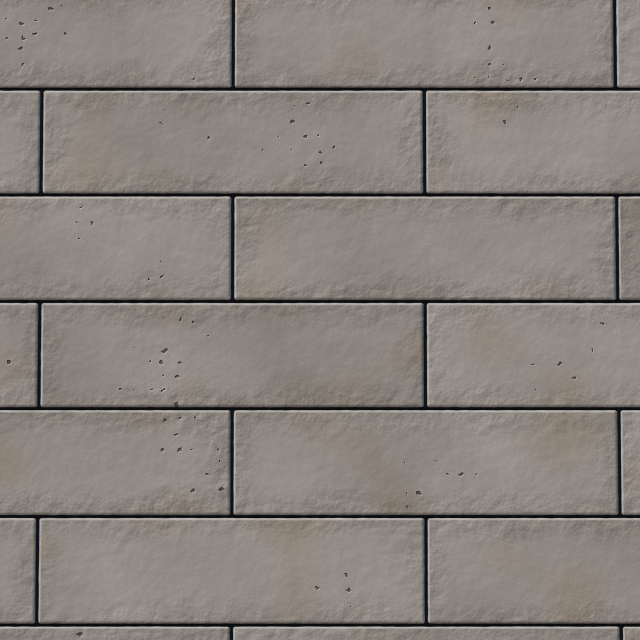
Write a three.js fragment shader that draws this texture.

```glsl
// Weathered grey concrete blocks in a running bond, lit from the upper left, with dark joints.
varying vec2 vUv;

vec2 hash2(vec2 p) {
  vec3 q = fract(p.xyx * vec3(0.1031, 0.1030, 0.0973));
  q += dot(q, q.yzx + 33.33);
  return fract((q.xx + q.yz) * q.zy);
}

// Gradient noise, roughly -0.7 to 0.7
float corner(vec2 cell, vec2 offset) {
  return dot(hash2(cell) * 2.0 - 1.0, offset);
}

float noise(vec2 p) {
  vec2 i = floor(p), f = fract(p);
  vec2 s = f * f * f * (f * (f * 6.0 - 15.0) + 10.0);
  vec2 e = vec2(1.0, 0.0);
  return mix(mix(corner(i, f), corner(i + e, f - e), s.x),
             mix(corner(i + e.yx, f - e.yx), corner(i + 1.0, f - 1.0), s.x), s.y);
}

// Height of the cast surface grain
float grain(vec2 p) {
  float height = 0.0, amplitude = 1.0;
  p = p * 48.0 + 20.0;
  for (int i = 0; i < 4; i++) {
    height += amplitude * noise(p);
    p = mat2(1.6, 1.2, -1.2, 1.6) * p + 130.0;
    amplitude *= 0.52;
  }
  return height;
}

// Depth of ragged air holes, gathered in loose clusters
float pits(vec2 p) {
  vec2 g = p * 45.0 + 0.25 * vec2(noise(p * 150.0 + 9.0), noise(p * 150.0 + 70.0)) + 10.0;
  vec2 id = floor(g);
  vec2 rnd = hash2(id + 7.0);
  float cluster = noise(id * 0.13 + 3.7) + 0.5 * rnd.x;
  float radius = (0.09 + 0.14 * rnd.y) * smoothstep(0.58, 0.72, cluster);
  float d = length((fract(g) - 0.5 - 0.4 * (hash2(id + 31.0) - 0.5)) * vec2(1.0, 1.25));
  return (1.0 - smoothstep(radius * 0.45, radius + 0.001, d)) * step(0.02, radius);
}

void main() {
  vec2 p = vUv;
  float pixel = fwidth(p.y);

  // Courses grow very slightly towards the bottom
  float down = 1.0 - p.y;
  float fromJoint = down - 0.1393;
  float course = 6.064 * fromJoint - 0.1115 * fromJoint * fromJoint;
  float row = floor(course);
  vec2 size = vec2(0.5955 + 0.0137 * down, 0.1640 + 0.0060 * down);
  float along = (p.x - 0.5) / size.x + 0.727 + 0.5 * mod(row, 2.0);
  vec2 blockRnd = hash2(vec2(floor(along), row) + 50.0);

  // Rounded block outline, negative inside
  vec2 q = vec2(fract(along) - 0.5, 0.5 - fract(course)) * size;
  vec2 halfSize = size * 0.5 - vec2(0.0025, 0.0023);
  vec2 b = abs(q) - halfSize + 0.004;
  float outline = length(max(b, 0.0)) + min(max(b.x, b.y), 0.0) - 0.004;
  outline += 0.0007 * noise(p * 75.0 + 5.0);

  // Rough rim around a smoother worn centre
  float ragged = noise(p * 11.0 + 13.0) * 0.035 + noise(p * 32.0 + 4.0) * 0.012;
  float rough = 1.0 - smoothstep(0.004, 0.05, -outline + ragged);
  rough *= 0.65 + 0.35 * blockRnd.x;

  // Stains and cloudy tone
  vec2 shifted = p + blockRnd * 3.0 + 8.0;
  float clouds = noise(shifted * 5.0) + 0.5 * noise(shifted * 13.0) + 0.25 * noise(shifted * 31.0);
  float tone = 0.74 - 0.55 * rough + 0.75 * clouds + 0.35 * (blockRnd.y - 0.5);
  vec3 color = mix(vec3(0.515, 0.490, 0.465), vec3(0.590, 0.562, 0.540), clamp(tone, -0.2, 1.15));
  float rust = smoothstep(0.1, 0.5, noise(shifted * 7.0 + 40.0));
  color *= mix(vec3(1.0), vec3(0.97, 0.94, 0.90), rust);

  // Relief of grain and pits
  vec2 toLight = vec2(-0.0011, 0.0014);
  float slope = grain(p) - grain(p + toLight);
  color *= 1.0 + clamp(slope * mix(0.2, 0.72, rough), -0.3, 0.2);
  float pit = pits(p);
  color *= 1.0 - 0.42 * pit + 0.22 * (pits(p + toLight) - pit);

  // Bevels: bright on the top and left, shaded on the bottom and right
  vec2 lit = halfSize + q * vec2(1.0, -1.0);
  vec2 shaded = halfSize - q * vec2(1.0, -1.0);
  float wear = 0.8 + 0.4 * noise(p * 55.0 + 17.0);
  float glint = max(1.0 - smoothstep(0.0015, 0.0050, lit.y),
                    0.85 * (1.0 - smoothstep(0.0015, 0.0046, lit.x)));
  color = mix(color, vec3(0.75, 0.73, 0.71), clamp(glint * wear, 0.0, 1.0));
  float shade = 1.0 - smoothstep(0.0, 0.006, min(shaded.x, shaded.y));
  color *= 1.0 - 0.38 * shade;

  // Dark joints, a little bluer in the upright ones
  float upright = step(b.y, b.x);
  vec3 jointColor = mix(vec3(0.045, 0.048, 0.055), vec3(0.055, 0.075, 0.105), upright);
  float blur = max(pixel * 0.75, 0.0007);
  color = mix(color, jointColor, smoothstep(-blur, blur, outline));

  gl_FragColor = vec4(color, 1.0);
}
```
